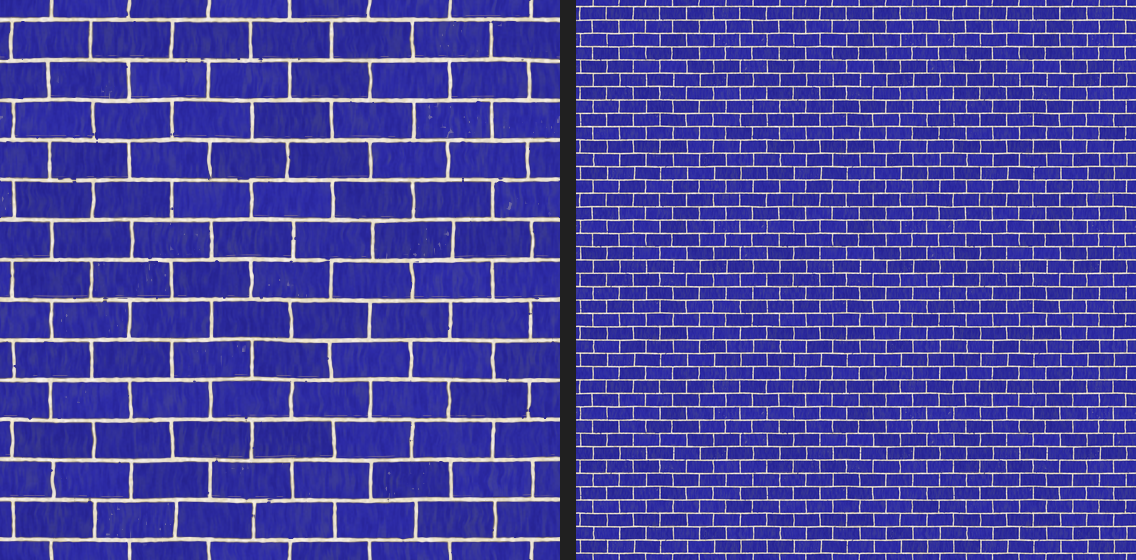
Left: one tile. Right: repeated 3 by 3.
Give the GLSL for this texture, as a Shadertoy shader.

```glsl
// Glazed blue brick wall in running bond: 7 bricks across, 14 courses up.
// Each brick is a slightly tilted rounded box in cream mortar; wrapping
// value noise adds wavy joints, upright glaze streaks, grime and scratches.

const vec2 GRID = vec2(7.0, 14.0);
const vec2 JOINT = vec2(0.0032, 0.0038);   // half widths of the joints
const vec3 BLUE = vec3(0.172, 0.165, 0.635);
const vec3 WORN_BLUE = vec3(0.245, 0.245, 0.580);
const vec3 DEEP_BLUE = vec3(0.125, 0.105, 0.520);
const vec3 GRIME = vec3(0.32, 0.29, 0.42);
const vec3 CREAM = vec3(0.93, 0.89, 0.77);
const vec3 CHALK = vec3(0.96, 0.94, 0.92);
const vec3 OCHRE = vec3(0.61, 0.56, 0.43);

float hash(vec2 p) {
    return fract(sin(dot(p, vec2(127.1, 311.7))) * 43758.5453);
}

// Value noise that repeats after a whole number of cells
float noise(vec2 uv, vec2 cells) {
    vec2 p = uv * cells;
    vec2 i = floor(p);
    vec2 f = p - i;
    f = f * f * (3.0 - 2.0 * f);
    vec2 a = mod(i, cells);
    vec2 b = mod(i + 1.0, cells);
    return mix(mix(hash(a), hash(vec2(b.x, a.y)), f.x),
               mix(hash(vec2(a.x, b.y)), hash(b), f.x), f.y);
}

float roundedBox(vec2 p, vec2 halfSize, float radius) {
    vec2 q = abs(p) - halfSize + radius;
    return length(max(q, 0.0)) + min(max(q.x, q.y), 0.0) - radius;
}

// Finds the brick around uv: its wrapped id and the offset from its centre
vec2 brickLocal(vec2 uv, out vec2 id) {
    float v = uv.y * GRID.y + 0.5 + 0.06 * (noise(uv, vec2(9.0, 14.0)) - 0.5);
    id.y = mod(floor(v), GRID.y);
    float shift = mix(0.64, 0.16, mod(id.y, 2.0)) + 0.05 * (hash(vec2(id.y, 7.3)) - 0.5);
    float u = uv.x * GRID.x - shift + 0.03 * (noise(uv, vec2(14.0, 42.0)) - 0.5);
    float joint = mod(floor(u + 0.5), GRID.x);
    u += 0.035 * (hash(vec2(joint, id.y + 31.0)) - 0.5);
    id.x = mod(floor(u), GRID.x);
    vec2 local = (fract(vec2(u, v)) - 0.5) / GRID;
    local.y += local.x * 0.022 * (hash(id + 53.0) - 0.5);
    return local;
}

vec3 mortarColor(vec2 uv, float dist, vec2 local) {
    vec3 color = mix(CREAM, CHALK, noise(uv, vec2(90.0)));
    color *= 0.93 + 0.10 * noise(uv, vec2(230.0));
    // Ochre shade where the mortar dips against the glaze
    float dip = 1.0 - smoothstep(0.0003, 0.0026, dist);
    float patchy = smoothstep(0.25, 0.75, noise(uv, vec2(38.0, 56.0)));
    float side = local.x > 0.0 ? 0.85 : 0.6;
    return mix(color, OCHRE, dip * mix(0.2, 1.0, patchy) * side);
}

vec3 brickColor(vec2 uv, vec2 id, vec2 local, float dist) {
    // Upright streaks that waver sideways
    vec2 bent = uv + vec2(0.006 * (noise(uv, vec2(24.0, 50.0)) - 0.5), 0.0);
    float streak = 0.6 * noise(bent, vec2(170.0, 36.0)) + 0.4 * noise(bent, vec2(310.0, 70.0));
    float cloud = noise(uv, vec2(20.0, 28.0));
    float wear = smoothstep(0.35, 0.85, streak) * mix(0.35, 1.0, cloud);
    vec3 color = mix(BLUE, WORN_BLUE, wear);
    color = mix(color, DEEP_BLUE, 0.35 * smoothstep(0.5, 0.1, streak));
    color *= 0.94 + 0.10 * hash(id + 11.0) + 0.05 * (noise(uv, vec2(256.0)) - 0.5);

    // Darkened rim
    float rim = smoothstep(-0.0032, -0.0004, dist);
    color = mix(color, mix(DEEP_BLUE, GRIME, noise(uv, vec2(60.0))), 0.6 * rim);

    // Broken dusty line along the lower edge of some bricks
    float below = local.y + 0.5 / GRID.y - JOINT.y;
    float line = 1.0 - smoothstep(0.0005, 0.0014, abs(below - 0.0036));
    float broken = smoothstep(0.45, 0.7, noise(uv, vec2(80.0, 14.0)));
    color = mix(color, vec3(0.50, 0.43, 0.56), 0.6 * line * broken * step(0.55, hash(id + 3.0)));

    // Small pale scratches on a few bricks
    float scratch = smoothstep(0.87, 0.96, noise(uv, vec2(210.0, 110.0)));
    scratch *= smoothstep(0.5, 0.75, cloud) * step(0.72, hash(id + 19.0));
    return mix(color, vec3(0.59, 0.56, 0.65), 0.55 * scratch);
}

void mainImage(out vec4 fragColor, in vec2 fragCoord) {
    vec2 uv = fragCoord / iResolution.xy;
    float pixel = 1.0 / min(iResolution.x, iResolution.y);

    vec2 id;
    vec2 local = brickLocal(uv, id);
    float dist = roundedBox(local, 0.5 / GRID - JOINT, 0.0022);
    dist += 0.0013 * (noise(uv, vec2(130.0)) - 0.5);

    // Occasional drips of glaze spill over the mortar
    dist -= 0.003 * smoothstep(0.88, 0.98, noise(uv, vec2(75.0)));

    float soft = max(0.8 * pixel, 0.0008);
    float mortar = smoothstep(-soft, soft, dist);
    vec3 color = mix(brickColor(uv, id, local, dist), mortarColor(uv, dist, local), mortar);
    fragColor = vec4(color, 1.0);
}
```
